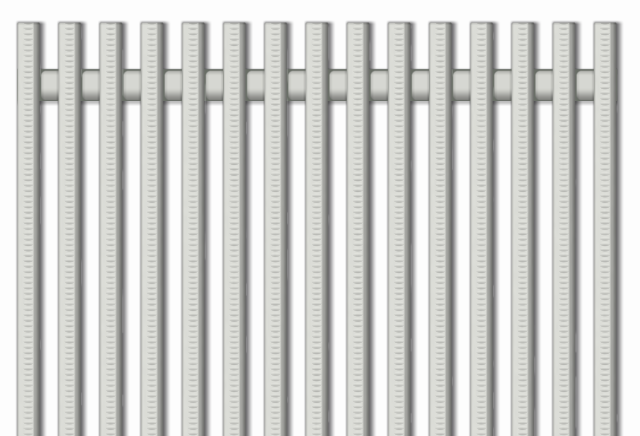
Reproduce this pattern procedurally as a WebGL 2 fragment shader.

```glsl
#version 300 es
precision highp float;
uniform vec2 u_resolution;
out vec4 outColor;

float hash(vec2 p) {
    return fract(sin(dot(p, vec2(127.1, 311.7))) * 43758.5);
}

float noise(vec2 p) {
    vec2 i = floor(p), f = fract(p);
    f = f * f * (3.0 - 2.0 * f);
    return mix(mix(hash(i), hash(i + vec2(1, 0)), f.x),
               mix(hash(i + vec2(0, 1)), hash(i + vec2(1, 1)), f.x), f.y);
}

float roundBox(vec2 p, vec2 halfSize, float radius) {
    vec2 d = abs(p) - halfSize + radius;
    return length(max(d, 0.0)) + min(max(d.x, d.y), 0.0) - radius;
}

// Brightness across one bar: soft left edge, flat face, shaded right side
float barProfile(float t) {
    float lum = mix(0.74, 0.86, smoothstep(0.0, 0.06, t));
    lum -= 0.22 * smoothstep(0.36, 0.43, t);
    return lum - 0.20 * smoothstep(0.43, 0.54, t);
}

// Lens-shaped ribs, lit above and shaded below
float ribRelief(float t, float y, float id) {
    float s = fract(y / 0.0124) - 0.5;
    float u = (t - 0.265) / 0.125;
    float lens = sqrt(max(1.0 - u * u, 0.0));
    float body = 1.0 - smoothstep(0.25, 0.50, abs(s) / max(lens, 0.05));
    float shade = mix(-0.13, 0.02, smoothstep(-0.3, 0.25, s));
    return body * lens * shade * (0.85 + 0.3 * noise(vec2(id * 7.0, y * 30.0)));
}

void main() {
    vec2 p = gl_FragCoord.xy / u_resolution.y;
    p.x *= 1.4713 * u_resolution.y / u_resolution.x;
    float pixel = 1.0 / u_resolution.y;
    float pitch = 0.0947;

    // Fifteen bars, each owning a little space on its left
    float column = (p.x - 0.0400) / pitch;
    float id = clamp(floor(column + 0.15), 0.0, 14.0);
    float t = column - id;
    vec3 color = vec3(0.993);

    // Soft shadow, wide on the right and thin on the left and top
    float shadow = (1.0 - smoothstep(0.51, 0.74, t)) * smoothstep(-0.06, 0.05, t);
    shadow *= 1.0 - smoothstep(0.943, 0.955, p.y);
    color = mix(color, vec3(0.38, 0.375, 0.385), shadow);

    // Cross rail: a dark recess with a rounded tube in every gap
    float v = (p.y - 0.767) / 0.073;
    float railSpan = step(0.0, column) * (1.0 - smoothstep(14.54, 14.58, column));
    float railMask = smoothstep(0.0, pixel, p.y - 0.767)
                   * (1.0 - smoothstep(0.0, pixel, p.y - 0.840)) * railSpan;
    float underRail = smoothstep(0.755, 0.767, p.y) * (1.0 - smoothstep(0.839, 0.846, p.y));
    color *= 1.0 - 0.25 * underRail * railSpan;
    color = mix(color, vec3(0.41, 0.43, 0.40), railMask);
    vec2 tubePoint = vec2((fract(column) - 0.835) * pitch, p.y - 0.804);
    float tube = roundBox(tubePoint, vec2(0.0245, 0.0335), 0.011);
    float tubeLum = 0.50 + 0.34 * smoothstep(0.0, 0.45, v) - 0.16 * smoothstep(0.8, 1.0, v);
    tubeLum -= 0.08 * (1.0 - smoothstep(0.58, 0.67, fract(column)));
    tubeLum -= 0.12 * smoothstep(0.92, 1.0, fract(column));
    color = mix(color, tubeLum * vec3(1.0, 1.005, 0.98),
                railMask * (1.0 - smoothstep(-pixel, pixel, tube)));

    // Bars with ribs, a darker cut top and faint surface mottling
    float bar = roundBox(vec2((t - 0.27) * pitch, p.y + 0.052), vec2(0.27 * pitch, 1.0), 0.003);
    float lum = barProfile(t) + ribRelief(t, p.y, id);
    lum -= 0.10 * smoothstep(0.941, 0.948, p.y);
    lum += 0.012 * (noise(vec2(column * 20.0, p.y * 60.0)) - 0.5);
    color = mix(color, lum * vec3(1.0, 1.005, 0.98), 1.0 - smoothstep(-pixel, pixel, bar));

    // Sparse pale chips along the right edges
    float chip = smoothstep(0.72, 0.85, noise(vec2(id * 13.0, p.y * 24.0)));
    chip *= 1.0 - smoothstep(0.008, 0.025, abs(t - 0.56));
    chip *= 1.0 - smoothstep(0.935, 0.945, p.y);
    color = mix(color, vec3(0.74), 0.25 * chip);

    outColor = vec4(color, 1.0);
}
```
